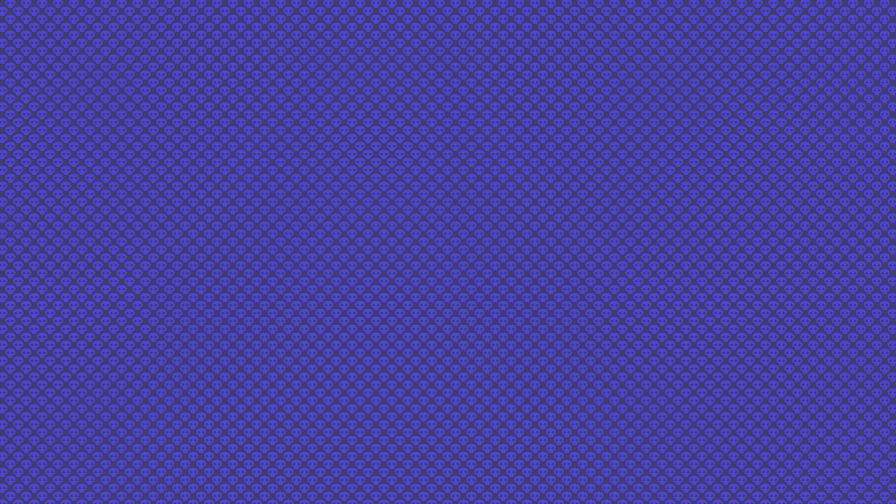
Give the GLSL for this pattern, as a Shadertoy shader.

```glsl
// Staggered rows of small violet rounded badges with two oval holes on dusky purple.

#define GROUND vec3(0.26, 0.23, 0.44)
#define BADGE vec3(0.30, 0.27, 0.85)
#define REPEATS 31.7               // repeats over the canvas height
#define PHASE vec2(0.15, 0.0)      // lattice offset, in cells
#define HEAD_RADII vec2(0.32, 0.235)
#define HOLE_RADII vec2(0.085, 0.075)
#define HOLE_CENTER vec2(0.135, 0.01)
#define CHIN_HALF vec2(0.10, 0.07)
#define CHIN_Y -0.19
#define CORNER 0.04

// Approximate signed distance to an axis-aligned ellipse.
float ellipseDistance(vec2 p, vec2 radii) {
    float k = length(p / radii);
    float slope = length(p / (radii * radii));
    return slope < 1e-4 ? -min(radii.x, radii.y) : k * (k - 1.0) / slope;
}

float roundedBox(vec2 p, vec2 halfSize, float radius) {
    vec2 d = abs(p) - halfSize;
    return length(max(d, 0.0)) + min(max(d.x, d.y), 0.0) - radius;
}

// Wide cap with a short stem, pierced by a mirrored pair of holes.
float badgeDistance(vec2 p) {
    float cap = ellipseDistance(p - vec2(0.0, 0.04), HEAD_RADII);
    float chin = roundedBox(p - vec2(0.0, CHIN_Y), CHIN_HALF, CORNER);
    float holes = ellipseDistance(vec2(abs(p.x), p.y) - HOLE_CENTER, HOLE_RADII);
    return max(min(cap, chin), -holes);
}

// Offset from the nearest lattice point.
vec2 repeatCell(vec2 p) {
    return fract(p + 0.5) - 0.5;
}

void mainImage(out vec4 fragColor, in vec2 fragCoord) {
    vec2 grid = fragCoord / iResolution.y * REPEATS - PHASE;
    float pixel = REPEATS / iResolution.y;

    // Two interleaved square lattices form the half-drop layout.
    float d = min(badgeDistance(repeatCell(grid)),
                  badgeDistance(repeatCell(grid - 0.5)));

    float coverage = clamp(0.5 - d / pixel, 0.0, 1.0);
    fragColor = vec4(mix(GROUND, BADGE, coverage), 1.0);
}
```
